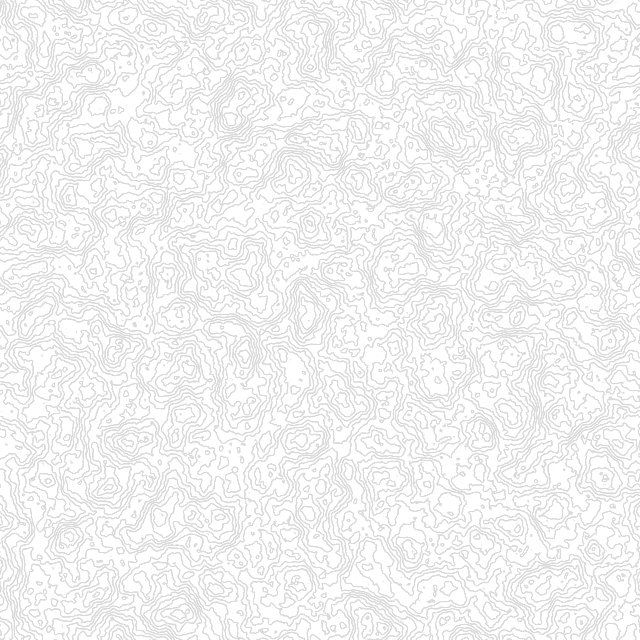
Write a three.js fragment shader that draws this pattern.

```glsl
// Dense topographic contour lines in pale grey on white.
// A height field of five rotated octaves of gradient noise is cut at even
// levels; dividing by the slope keeps every line equally thin.
varying vec2 vUv;

// Random unit gradient for a lattice cell
vec2 cellGradient(vec2 cell) {
  float angle = 6.2832 * fract(sin(dot(cell, vec2(127.1, 311.7))) * 43758.5453);
  return vec2(cos(angle), sin(angle));
}

float gradientNoise(vec2 p) {
  vec2 cell = floor(p);
  vec2 f = p - cell;
  vec2 blend = f * f * f * (f * (f * 6.0 - 15.0) + 10.0);
  vec2 right = vec2(1.0, 0.0);
  vec2 up = vec2(0.0, 1.0);
  float a = dot(cellGradient(cell), f);
  float b = dot(cellGradient(cell + right), f - right);
  float c = dot(cellGradient(cell + up), f - up);
  float d = dot(cellGradient(cell + 1.0), f - 1.0);
  return mix(mix(a, b, blend.x), mix(c, d, blend.x), blend.y);
}

// Terrain height, measured in contour steps
float terrain(vec2 uv) {
  vec2 p = uv * 10.0 + 3.7;
  float height = 0.0;
  float amplitude = 9.5;
  for (int octave = 0; octave < 5; octave++) {
    height += amplitude * gradientNoise(p);
    p = mat2(1.6, 1.2, -1.2, 1.6) * p + vec2(5.3, 1.9);
    amplitude *= 0.44;
  }
  return height;
}

void main() {
  // Slope by finite differences
  float e = 0.0005;
  float height = terrain(vUv);
  vec2 slope = vec2(terrain(vUv + vec2(e, 0.0)) - height,
                    terrain(vUv + vec2(0.0, e)) - height) / e;

  // Distance to the nearest contour in canvas units
  float lineDistance = abs(fract(height) - 0.5) / max(length(slope), 25.0);

  // Edge softness follows the pixel size where derivatives are available
  float softness = 0.003;
#if __VERSION__ >= 300
  softness = 1.5 * fwidth(vUv.x);
#endif

  // Box-filtered coverage of a hairline
  float lineWidth = 0.001;
  float coverage = clamp((0.5 * (lineWidth + softness) - lineDistance) / softness,
                         0.0, min(1.0, lineWidth / softness));

  vec3 paper = vec3(1.0);
  vec3 ink = vec3(0.66);
  gl_FragColor = vec4(mix(paper, ink, coverage), 1.0);
}
```
